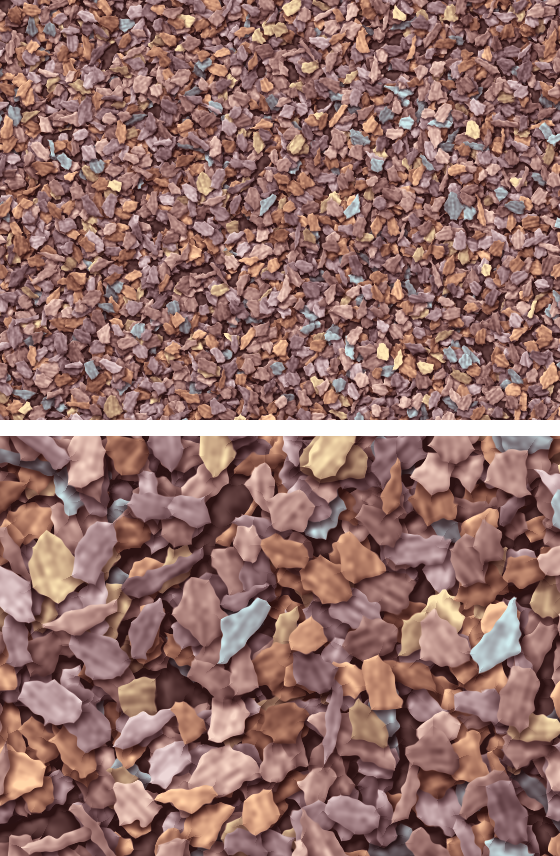
Top, the full canvas; bottom, a detail of the centre.
This texture is drawn by a Shadertoy shader. Its source:

```glsl
// Bark mulch: layers of angular wood chips and thin splinters over dark soil.
// Each grid cell drops one random polygon chip; chips are painted back to front,
// carrying a tint and a tone that a brown colour ramp turns into the final colour.

float hash(vec2 p) {
    return fract(sin(dot(p, vec2(127.1, 311.7))) * 43758.5453);
}

float noise(vec2 p) {
    vec2 i = floor(p), f = fract(p);
    f = f * f * (3.0 - 2.0 * f);
    return mix(mix(hash(i), hash(i + vec2(1, 0)), f.x),
               mix(hash(i + vec2(0, 1)), hash(i + vec2(1, 1)), f.x), f.y);
}

// Irregular polygon around an ellipse: xy = normal of nearest side, z = distance
vec3 chipShape(vec2 q, vec2 size, vec2 seed) {
    vec3 nearest = vec3(sign(q.x), 0.0, abs(q.x) - size.x * 1.05);
    for (int k = 0; k < 7; k++) {
        float jitter = hash(seed + float(k) * 3.7);
        float angle = (float(k) + 0.8 * jitter) * 6.2832 / 7.0;
        vec2 normal = vec2(cos(angle), sin(angle));
        float reach = length(size * normal) * (0.75 + 0.4 * fract(jitter * 17.0));
        float d = dot(q, normal) - reach;
        if (d > nearest.z) nearest = vec3(normal, d);
    }
    return nearest;
}

vec3 chipTint(float pick) {
    if (pick < 0.25) return vec3(1.09, 0.97, 0.83);  // orange inner bark
    if (pick < 0.55) return vec3(1.02, 0.97, 0.97);  // reddish bark
    if (pick < 0.84) return vec3(0.97, 0.97, 1.05);  // mauve bark
    if (pick < 0.91) return vec3(0.86, 1.07, 1.17);  // weathered grey
    return vec3(1.06, 1.06, 0.90);                   // pale straw
}

vec3 barkRamp(float tone) {
    vec3 sag = vec3(0.0, 0.03, 0.02) * 4.0 * tone * (1.0 - tone);
    return mix(vec3(0.24, 0.13, 0.13), vec3(0.86, 0.75, 0.70), tone) - sag;
}

void mainImage(out vec4 fragColor, in vec2 fragCoord) {
    vec2 uv = fragCoord / iResolution.y;
    float soft = 0.8 / iResolution.y;
    float cellSize = 0.053;
    vec2 light = vec2(-0.5, 0.86);

    // Soil: tint in rgb, tone in alpha
    vec4 bark = vec4(vec3(1.0), 0.05 + 0.3 * noise(uv * 130.0));

    for (int layer = 0; layer < 7; layer++) {
        vec2 shift = vec2(0.37, 0.61) * float(layer);
        vec2 cell = floor(uv / cellSize + shift);
        for (int n = 0; n < 9; n++) {
            vec2 id = cell + vec2(n % 3, n / 3) - 1.0;
            vec2 seed = id + float(layer) * 41.3;
            vec2 jitter = vec2(hash(seed + 0.3), hash(seed + 5.1));
            vec2 q = uv - (id + jitter - shift) * cellSize;
            if (dot(q, q) > cellSize * cellSize) continue;

            // Turn into the chip's own frame, long axis along x
            float angle = 3.1416 * hash(seed + 9.7);
            mat2 turn = mat2(cos(angle), -sin(angle), sin(angle), cos(angle));
            q = turn * q;
            vec2 localLight = turn * light;

            // Broad flakes, with some long splinters
            float kind = hash(seed + 13.9), scale = hash(seed + 17.3);
            vec2 size = vec2(0.015 + 0.014 * scale, 0.009 + 0.008 * hash(seed + 21.1));
            if (kind < 0.24) size = vec2(0.024 + 0.018 * scale, 0.003 + 0.016 * kind);

            // Bent, ragged outline
            vec2 edge = q + vec2(0.0, (kind - 0.5) * 7.0 * q.x * q.x);
            edge += 0.005 * (vec2(noise(q * 150.0 + seed), noise(q * 150.0 - seed)) - 0.5);
            vec3 shape = chipShape(edge, size, seed);
            float d = shape.z;
            float facing = dot(shape.xy, localLight);

            // Contact shadow, deeper on the side away from the light
            float shadow = 1.0 - smoothstep(0.0, 0.009, d);
            bark.a -= shadow * (0.32 - 0.26 * facing) * (0.35 + bark.a);

            // Surface: base tone, wood grain, speckle, tilt and bevelled rim
            float tone = 0.44 + 0.56 * hash(seed + 25.7);
            tone += 0.36 * (noise(q * vec2(45.0, 230.0) + seed) - 0.5);
            tone += 0.30 * (noise(q * 190.0 + seed * 1.7) - 0.5);
            tone += 0.12 * dot(q / size, vec2(jitter.x - 0.5, jitter.y - 0.5));
            tone += 0.24 * facing * smoothstep(-0.005, 0.0, d);
            float pick = hash(seed + 31.3);
            if (pick > 0.91) tone += 0.15;

            float cover = 1.0 - smoothstep(-soft, soft, d);
            bark = mix(bark, vec4(chipTint(pick), tone), cover);
        }
    }

    vec3 color = barkRamp(clamp(bark.a, -0.12, 1.15)) * bark.rgb;
    fragColor = vec4(clamp(color, 0.0, 1.0), 1.0);
}
```
